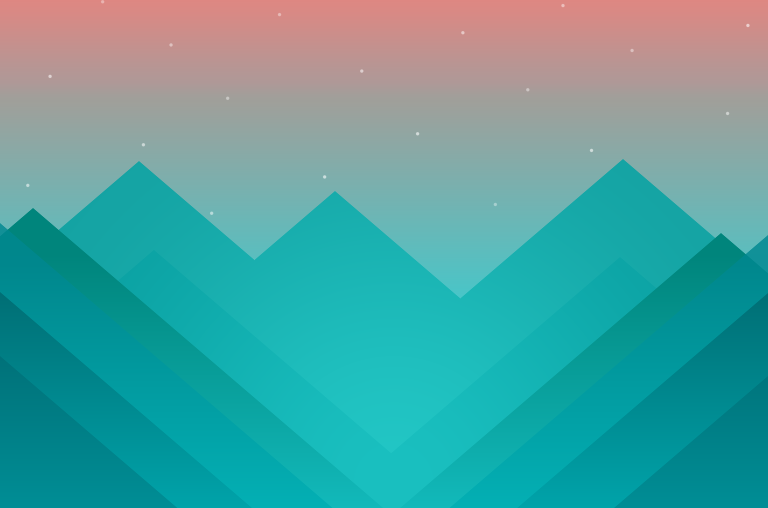
Reproduce this background procedurally as a Shadertoy shader.

```glsl
const float ASPECT = 1.5118;      // design width, with height = 1
const float SLOPE = 0.857;        // steepness shared by all ridges
const vec2 GLOW_CENTER = vec2(0.775, 0.05);
const float GLOW_RADIUS = 0.85;

const vec3 SKY_CORAL = vec3(0.870, 0.530, 0.510);
const vec3 SKY_MAUVE = vec3(0.680, 0.600, 0.595);
const vec3 SKY_GREY = vec3(0.625, 0.625, 0.605);
const vec3 SKY_TEAL = vec3(0.280, 0.775, 0.785);

const vec3 FAR_RIM = vec3(0.080, 0.640, 0.640);
const vec3 FAR_GLOW = vec3(0.130, 0.775, 0.770);
const vec3 MID_RIM = vec3(0.040, 0.625, 0.630);
const vec3 MID_GLOW = vec3(0.100, 0.750, 0.750);
const vec3 NEAR_TOP = vec3(0.000, 0.520, 0.485);
const vec3 NEAR_BASE = vec3(0.070, 0.725, 0.730);
const vec3 SLOPE_TOP = vec3(0.000, 0.530, 0.565);
const vec3 SLOPE_BASE = vec3(0.000, 0.680, 0.700);
const vec3 DARK_TOP = vec3(0.000, 0.435, 0.460);
const vec3 DARK_BASE = vec3(0.000, 0.640, 0.665);
const vec3 FRONT_TOP = vec3(0.000, 0.445, 0.475);
const vec3 FRONT_BASE = vec3(0.000, 0.555, 0.585);
const float HAZE_OPACITY = 0.82;  // the upper side slopes let the sky through

const int STAR_COUNT = 21;
const float STAR_RADIUS = 0.0032;
const float STAR_LOW = 0.50;

float hash(float n) {
    return fract(sin(n * 127.1 + 11.7) * 4375.85);
}

// Ridge height at x for one peak
float peak(float x, vec2 tip) {
    return tip.y - SLOPE * abs(x - tip.x);
}

float twinPeaks(float x, vec2 left, vec2 right) {
    return max(peak(x, left), peak(x, right));
}

// Slopes falling inward from both canvas sides
float sideSlopes(float x, float leftHeight, float rightHeight) {
    return twinPeaks(x, vec2(0.0, leftHeight), vec2(ASPECT, rightHeight));
}

// Antialiased coverage below a ridge
float below(float ridge, float y, float pixel) {
    return smoothstep(-pixel, pixel, ridge - y);
}

vec3 skyColor(float y) {
    vec3 upper = mix(SKY_MAUVE, SKY_CORAL, smoothstep(0.0, 1.0, (y - 0.83) / 0.17) * 0.3
                     + 0.7 * clamp((y - 0.83) / 0.17, 0.0, 1.0));
    vec3 lower = mix(SKY_TEAL, SKY_GREY, clamp((y - 0.41) / 0.39, 0.0, 1.0));
    return mix(lower, upper, smoothstep(0.80, 0.84, y));
}

// Small round stars, spread evenly across and denser near the top
float stars(vec2 p, float pixel) {
    float light = 0.0;
    for (int i = 0; i < STAR_COUNT; i++) {
        float n = float(i);
        float x = ASPECT * fract(n * 0.618034 + 0.11 + 0.05 * hash(n));
        float y = mix(1.0, STAR_LOW, pow((n + hash(n + 50.0)) / float(STAR_COUNT), 1.3));
        float disc = 1.0 - smoothstep(-pixel, pixel, length(p - vec2(x, y)) - STAR_RADIUS);
        light = max(light, disc * mix(0.35, 0.6, hash(n + 90.0)));
    }
    return light;
}

void mainImage(out vec4 fragColor, in vec2 fragCoord) {
    vec2 p = fragCoord / iResolution.xy * vec2(ASPECT, 1.0);
    float pixel = 0.7 / iResolution.y;
    float rim = smoothstep(0.0, GLOW_RADIUS, length(p - GLOW_CENTER));

    // Sky
    vec3 color = skyColor(p.y);
    color = mix(color, vec3(1.0), stars(p, pixel));

    // Distant ranges, lit from the valley
    float farRidge = max(twinPeaks(p.x, vec2(0.2736, 0.683), vec2(1.2264, 0.687)),
                         peak(p.x, vec2(0.6594, 0.624)));
    color = mix(color, mix(FAR_GLOW, FAR_RIM, rim), below(farRidge, p.y, pixel));

    float midRidge = twinPeaks(p.x, vec2(0.303, 0.508), vec2(1.2205, 0.494));
    color = mix(color, mix(MID_GLOW, MID_RIM, rim), below(midRidge, p.y, pixel));

    // Near peaks
    float nearRidge = twinPeaks(p.x, vec2(0.065, 0.5906), vec2(1.4193, 0.5413));
    vec3 nearColor = mix(NEAR_BASE, NEAR_TOP, clamp(p.y / 0.5, 0.0, 1.0));
    color = mix(color, nearColor, below(nearRidge, p.y, pixel));

    // Side slopes, darkening toward the front
    vec3 slopeColor = mix(SLOPE_BASE, SLOPE_TOP, clamp(p.y / 0.48, 0.0, 1.0));
    color = mix(color, slopeColor,
                HAZE_OPACITY * below(sideSlopes(p.x, 0.561, 0.5374), p.y, pixel));

    vec3 darkColor = mix(DARK_BASE, DARK_TOP, clamp(p.y / 0.42, 0.0, 1.0));
    color = mix(color, darkColor, below(sideSlopes(p.x, 0.4252, 0.4232), p.y, pixel));

    vec3 frontColor = mix(FRONT_BASE, FRONT_TOP, clamp(p.y / 0.30, 0.0, 1.0));
    color = mix(color, frontColor, below(sideSlopes(p.x, 0.2992, 0.2598), p.y, pixel));

    fragColor = vec4(color, 1.0);
}
```
